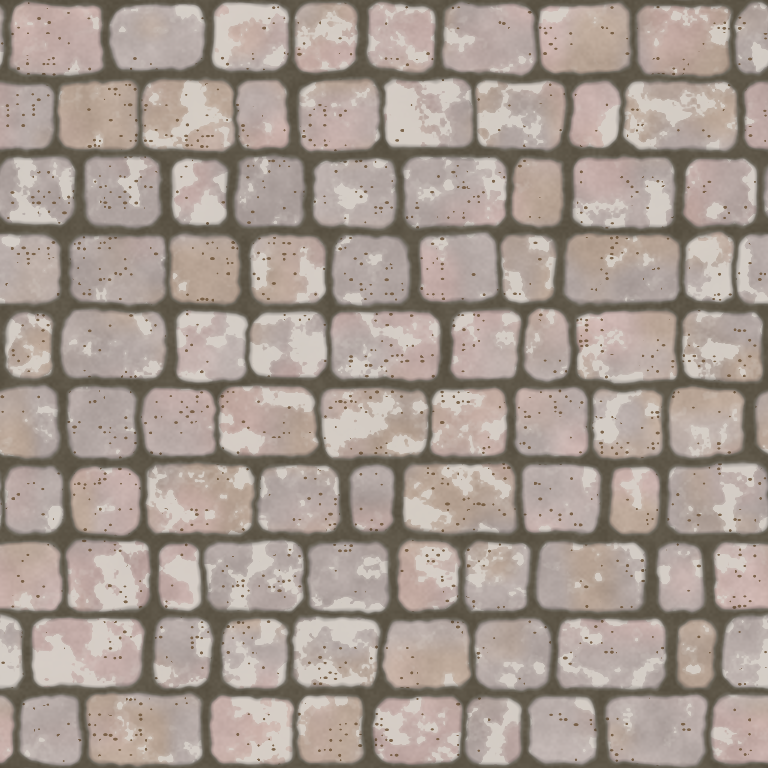
A Shadertoy shader for this texture:

```glsl
#define ROWS 10.0
#define STONES 9.0
#define WIDTH_JITTER 0.56
#define ROW_GAP 0.048
#define SIDE_GAP vec2(0.028, 0.082)
#define CORNER 0.2
#define WOBBLE 0.06
#define WEAR vec2(0.73, 0.52)
#define PIT_GRID 150.0
#define PIT_AMOUNT 0.17

const vec3 MORTAR_DARK = vec3(0.365, 0.335, 0.28);
const vec3 MORTAR_RIM = vec3(0.44, 0.42, 0.38);
const vec3 STONE_GREY = vec3(0.695, 0.65, 0.635);
const vec3 STONE_TAN = vec3(0.72, 0.635, 0.565);
const vec3 STONE_PINK = vec3(0.78, 0.675, 0.655);
const vec3 LIME = vec3(0.845, 0.82, 0.79);
const vec3 PIT = vec3(0.43, 0.33, 0.22);

float hash(vec2 p) {
    return fract(sin(dot(p, vec2(127.1, 311.7))) * 43758.5453);
}

// Value noise that wraps after n cells
float noise(vec2 uv, float n) {
    vec2 p = uv * n, i = floor(p), f = fract(p);
    f = f * f * (3.0 - 2.0 * f);
    vec2 a = mod(i, n), b = mod(i + 1.0, n);
    return mix(mix(hash(a), hash(vec2(b.x, a.y)), f.x),
               mix(hash(vec2(a.x, b.y)), hash(b), f.x), f.y);
}

float fbm(vec2 uv, float n) {
    float sum = 0.0, amp = 0.5;
    for (int k = 0; k < 4; k++) {
        sum += amp * noise(uv, n);
        n *= 2.0;
        amp *= 0.55;
    }
    return sum / 1.01;
}

// Joint position in a row, in stone units
float joint(float i, float row) {
    return i + WIDTH_JITTER * (hash(vec2(mod(i, STONES), row + 31.0)) - 0.5);
}

float jointGap(float i, float row) {
    return mix(SIDE_GAP.x, SIDE_GAP.y, hash(vec2(mod(i, STONES) + 17.0, row)));
}

// Signed distance to the stone in row units; also returns its id
float stoneDistance(vec2 p, out vec2 id) {
    float rowIndex = floor(p.y), row = mod(rowIndex, ROWS);
    float x = p.x * STONES / ROWS + STONES * hash(vec2(row, 5.0));
    float i = floor(x);
    i += step(joint(i + 1.0, row), x) - step(x, joint(i, row));
    id = vec2(mod(i, STONES), row);

    float scale = ROWS / STONES;
    float left = joint(i, row) * scale + jointGap(i, row);
    float right = joint(i + 1.0, row) * scale - jointGap(i + 1.0, row);
    vec2 halfSize = vec2(0.5 * (right - left), 0.5 - ROW_GAP - 0.02 * hash(id + 3.0));
    vec2 q = vec2(x * scale - 0.5 * (left + right), p.y - rowIndex - 0.5);
    q.y += 0.03 * (hash(id + 9.0) - 0.5);
    float radius = CORNER * mix(0.75, 1.15, hash(id + 23.0));
    vec2 e = abs(q) - halfSize + radius;
    return length(max(e, 0.0)) + min(max(e.x, e.y), 0.0) - radius;
}

// Small scattered pits, gathered in clusters
float pits(vec2 uv, float px) {
    vec2 g = uv * PIT_GRID, cell = mod(floor(g), PIT_GRID);
    float cluster = smoothstep(0.4, 0.75, noise(uv, 34.0));
    float present = step(hash(cell + 7.0), PIT_AMOUNT * cluster);
    vec2 center = 0.35 + 0.3 * vec2(hash(cell + 11.0), hash(cell + 19.0));
    vec2 stretch = vec2(mix(0.6, 1.1, hash(cell + 29.0)), 1.0);
    float d = length((fract(g) - center) * stretch) - mix(0.15, 0.3, hash(cell + 41.0));
    float soft = max(0.5 * px * PIT_GRID, 0.05);
    return present * smoothstep(soft, -soft, d);
}

void mainImage(out vec4 fragColor, in vec2 fragCoord) {
    vec2 uv = fragCoord / iResolution.xy;
    float px = 1.0 / iResolution.y;

    // Uneven outlines: slow bends plus fine chipping
    vec2 bend = vec2(noise(uv, 22.0), noise(uv + 0.37, 22.0)) - 0.5;
    vec2 chip = vec2(noise(uv, 90.0), noise(uv + 0.61, 90.0)) - 0.5;
    vec2 id;
    float d = stoneDistance(uv * ROWS + WOBBLE * (bend + 0.6 * chip), id);

    // Mortar, paler beside the stones
    float grain = noise(uv, 256.0) - 0.5;
    vec3 mortar = mix(MORTAR_RIM, MORTAR_DARK, smoothstep(0.0, 0.045, d));
    mortar += 0.03 * grain + 0.04 * (noise(uv, 60.0) - 0.5);

    // Stone tint drifts within each stone
    vec2 shift = vec2(hash(id + 51.0), hash(id + 67.0));
    float tan1 = noise(uv + shift, 16.0) + 0.7 * (hash(id + 2.0) - 0.5);
    float pink = noise(uv + shift.yx, 13.0) + 0.7 * (hash(id + 13.0) - 0.5);
    vec3 stone = mix(STONE_GREY, STONE_TAN, 0.8 * smoothstep(0.4, 0.95, tan1));
    stone = mix(stone, STONE_PINK, 0.75 * smoothstep(0.45, 1.0, pink));
    stone += 0.13 * (fbm(uv + shift, 28.0) - 0.47) + 0.05 * (hash(id + 71.0) - 0.5);
    stone += 0.025 * grain;

    // Ragged pale wear, by a different amount on each stone
    float crust = fbm(uv + shift.yx, 38.0) + 0.03 * smoothstep(-0.2, 0.0, d);
    float limit = mix(WEAR.x, WEAR.y, hash(id + 83.0));
    stone = mix(stone, LIME, 0.25 * smoothstep(limit - 0.12, limit, crust));
    stone = mix(stone, LIME, 0.85 * smoothstep(limit, limit + 0.035, crust));
    stone = mix(stone, PIT, 0.85 * pits(uv, px));

    // Soft dark rim, then the smoothed outline
    stone *= mix(1.0, 0.8, smoothstep(-0.05, 0.0, d));
    float edge = max(0.014, px * ROWS);
    fragColor = vec4(mix(stone, mortar, smoothstep(-edge, edge, d)), 1.0);
}
```
